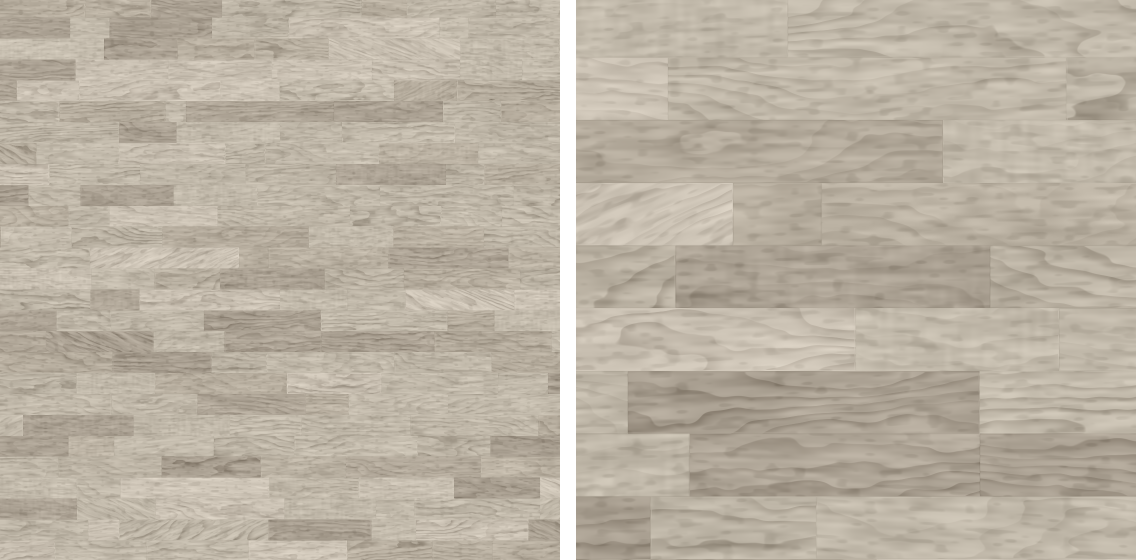
Left: the whole. Right: its middle third, enlarged.
A Shadertoy shader for this texture:

```glsl
const float ROWS = 26.78;         // strips from bottom to top
const float ROW_SHIFT = 0.06;     // part of the lowest strip that is cut off
const float PLANK_LENGTH = 0.168; // mean length of a plank
const float LENGTH_JITTER = 0.8;  // 0 = equal planks, below 1
const float SEAM_HALF = 0.0004;
const float SEAM_DEPTH = 0.05;
const float RING_DEPTH = 0.15;
const float FIBRE_DEPTH = 0.13;
const float PORE_DEPTH = 0.05;
const float RIPPLE_DEPTH = 0.035;
const float SHEEN_DEPTH = 0.035;
const int SAMPLES = 2;            // per axis

const vec3 PALE = vec3(0.810, 0.775, 0.720);
const vec3 SAND = vec3(0.770, 0.738, 0.680);
const vec3 TAUPE = vec3(0.738, 0.702, 0.643);
const vec3 UMBER = vec3(0.688, 0.650, 0.594);

float hash(vec2 p) {
    vec3 q = fract(p.xyx * 0.1031);
    q += dot(q, q.yzx + 33.33);
    return fract((q.x + q.y) * q.z);
}

float noise(vec2 p) {
    vec2 cell = floor(p), f = fract(p);
    f = f * f * (3.0 - 2.0 * f);
    float low = mix(hash(cell), hash(cell + vec2(1, 0)), f.x);
    float high = mix(hash(cell + vec2(0, 1)), hash(cell + vec2(1, 1)), f.x);
    return mix(low, high, f.y);
}

// Left end of a plank, in plank lengths
float plankEnd(float index, float row) {
    return index + LENGTH_JITTER * (hash(vec2(index + 40.0, row * 3.0 + 7.0)) - 0.5);
}

vec3 plankTone(float pick) {
    vec3 tone = mix(UMBER, TAUPE, smoothstep(0.12, 0.22, pick));
    tone = mix(tone, SAND, smoothstep(0.30, 0.50, pick));
    return mix(tone, PALE, smoothstep(0.80, 0.92, pick));
}

// Dark late-wood lines: contours of a stretched noise field
float growthRings(vec2 p) {
    float field = 4.6 * noise(p * vec2(8.5, 1.2)) + 2.4 * p.y
                + 0.7 * noise(p * vec2(36.0, 3.5)) + 0.22 * noise(p * vec2(110.0, 8.0));
    float slope = fwidth(field);
    float phase = fract(field);
    float fall = clamp(slope * 0.5, 0.06, 0.25);
    float rise = smoothstep(0.25, 1.0 - fall, phase);
    float line = rise * rise * (1.0 - smoothstep(1.0 - fall, 1.0, phase));
    return line * (1.0 - smoothstep(0.6, 1.5, slope));
}

vec3 floorColor(vec2 uv, float pixel) {
    // Find the plank
    float y = uv.y * ROWS + ROW_SHIFT;
    float row = floor(y);
    float x = uv.x / PLANK_LENGTH + 9.0 * hash(vec2(row, 5.0));
    float index = floor(x);
    if (x < plankEnd(index, row)) index -= 1.0;
    else if (x > plankEnd(index + 1.0, row)) index += 1.0;
    vec2 id = vec2(index + 11.0, row + 3.0);

    // Each plank is cut from its own piece of wood
    vec2 seed = 60.0 * vec2(hash(id + 17.0), hash(id + 31.0));
    float tilt = hash(id + 43.0) - 0.5;
    tilt *= abs(tilt) > 0.47 ? 22.0 : 3.0;
    vec2 wood = vec2(uv.x, y - row + tilt * uv.x) + seed;

    vec3 color = plankTone(hash(id)) + 0.02 * (hash(id + 59.0) - 0.5);

    // Broad sheen and long fibres
    float sheen = noise(wood * vec2(13.0, 1.3) + 5.0) - 0.5;
    float fibre = 0.5 * noise(wood * vec2(26.0, 9.0)) + 0.5 * noise(wood * vec2(75.0, 15.0)) - 0.5;
    color += SHEEN_DEPTH * sheen + FIBRE_DEPTH * fibre;

    // Short dark pores
    float pore = noise(wood * vec2(120.0, 14.0) + 9.0);
    color -= PORE_DEPTH * smoothstep(0.6, 0.9, pore);

    // Cross ripple on a few planks
    float rippled = smoothstep(0.78, 0.92, hash(id + 71.0));
    color += RIPPLE_DEPTH * rippled * (noise(wood * vec2(260.0, 2.5)) - 0.5);

    // Growth rings, weaker on rippled planks and fading in places
    float strength = mix(0.4, 1.0, hash(id + 83.0)) * (1.0 - 0.6 * rippled);
    strength *= mix(0.25, 1.0, noise(wood * vec2(22.0, 2.5) + 20.0));
    color -= RING_DEPTH * strength * growthRings(wood) * vec3(0.97, 1.0, 1.0);

    // Seams
    float side = min(y - row, row + 1.0 - y) / ROWS;
    float end = min(x - plankEnd(index, row), plankEnd(index + 1.0, row) - x) * PLANK_LENGTH;
    float seam = 1.0 - smoothstep(SEAM_HALF - pixel, SEAM_HALF + pixel, min(side, end));
    return color - SEAM_DEPTH * seam * mix(0.2, 1.0, hash(id + 97.0));
}

void mainImage(out vec4 fragColor, in vec2 fragCoord) {
    vec3 sum = vec3(0.0);
    float count = float(SAMPLES);
    for (int j = 0; j < SAMPLES; j++)
        for (int i = 0; i < SAMPLES; i++) {
            vec2 offset = (vec2(i, j) + 0.5) / count - 0.5;
            sum += floorColor((fragCoord + offset) / iResolution.y, 0.5 / iResolution.y);
        }
    fragColor = vec4(sum / (count * count), 1.0);
}
```
